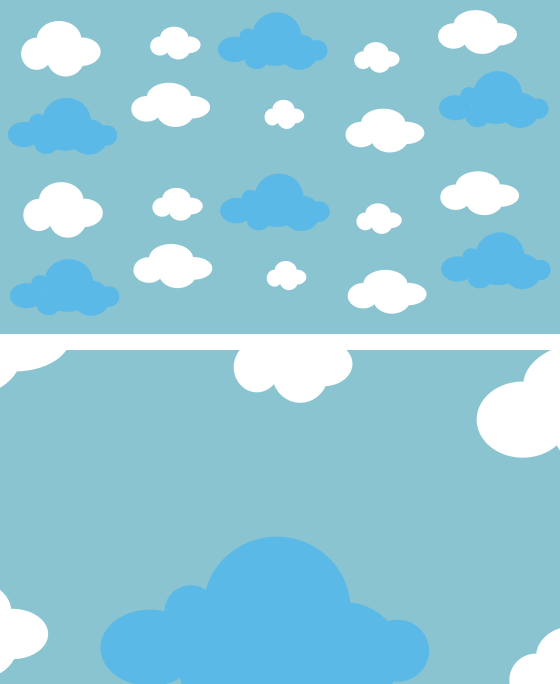
Top: the whole. Bottom: its middle third, enlarged.
Give the GLSL for this pattern, as a Shadertoy shader.

```glsl
// Flat clouds on a pale teal sky: a block of five columns and two rows, stacked twice.
// Each cloud is a union of ellipse distances, stretched to its own half size;
// small and medium clouds are white, the widest ones are blue.

const vec3 SKY = vec3(0.542, 0.767, 0.815);
const vec3 WHITE = vec3(1.0);
const vec3 BLUE = vec3(0.357, 0.727, 0.910);

const vec2 CANVAS = vec2(1.67, 1.0);
const vec2 BLOCK_STEP = vec2(0.0065, -0.4826);
const int BLOCKS = 2;
const int CLOUDS = 10;
const float BLUE_MIN_WIDTH = 0.14;

// Centre (xy) and half size (zw) of every cloud in one block
const vec4 LAYOUT[CLOUDS] = vec4[CLOUDS](
    vec4(0.1815, 0.854, 0.1185, 0.083),
    vec4(0.523, 0.871, 0.075, 0.049),
    vec4(0.814, 0.877, 0.164, 0.086),
    vec4(1.124, 0.828, 0.0675, 0.0457),
    vec4(1.424, 0.904, 0.1175, 0.0655),
    vec4(0.187, 0.622, 0.164, 0.085),
    vec4(0.509, 0.686, 0.1175, 0.066),
    vec4(0.848, 0.6575, 0.059, 0.0435),
    vec4(1.148, 0.609, 0.1175, 0.0655),
    vec4(1.473, 0.702, 0.164, 0.085)
);

// Approximate signed distance to an ellipse placed in cloud units
float lobe(vec2 p, vec2 halfSize, vec2 centre, vec2 radius) {
    vec2 r = radius * halfSize;
    vec2 q = (p - centre * halfSize) / r;
    float k = length(q);
    return (k - 1.0) * (k + 1e-4) / (length(q / r) + 1e-4);
}

// Four lobes: left, top, bottom, right
float whiteCloud(vec2 p, vec2 h) {
    float d = lobe(p, h, vec2(-0.61, -0.18), vec2(0.39, 0.58));
    d = min(d, lobe(p, h, vec2(-0.046, 0.342), vec2(0.56, 0.66)));
    d = min(d, lobe(p, h, vec2(0.12, -0.316), vec2(0.477, 0.684)));
    return min(d, lobe(p, h, vec2(0.523, -0.105), vec2(0.477, 0.513)));
}

// Large dome and belly with five smaller lobes around them
float blueCloud(vec2 p, vec2 h) {
    float d = lobe(p, h, vec2(0.069, 0.165), vec2(0.446, 0.835));
    d = min(d, lobe(p, h, vec2(0.04, -0.2), vec2(0.45, 0.66)));
    d = min(d, lobe(p, h, vec2(-0.70, -0.29), vec2(0.30, 0.443)));
    d = min(d, lobe(p, h, vec2(-0.453, 0.132), vec2(0.159, 0.304)));
    d = min(d, lobe(p, h, vec2(-0.298, -0.595), vec2(0.22, 0.38)));
    d = min(d, lobe(p, h, vec2(0.477, -0.38), vec2(0.344, 0.62)));
    return min(d, lobe(p, h, vec2(0.80, -0.324), vec2(0.192, 0.36)));
}

// Edge coverage, one pixel wide
float coverage(float d, float pixel) {
    return clamp(0.5 - d / pixel, 0.0, 1.0);
}

void mainImage(out vec4 fragColor, in vec2 fragCoord) {
    vec2 p = fragCoord / iResolution.xy * CANVAS;
    float pixel = 1.0 / iResolution.y;
    vec3 color = SKY;

    for (int block = 0; block < BLOCKS; block++) {
        vec2 blockPoint = p - float(block) * BLOCK_STEP;
        for (int i = 0; i < CLOUDS; i++) {
            vec2 local = blockPoint - LAYOUT[i].xy;
            vec2 halfSize = LAYOUT[i].zw;
            bool isBlue = halfSize.x > BLUE_MIN_WIDTH;
            float d = isBlue ? blueCloud(local, halfSize) : whiteCloud(local, halfSize);
            color = mix(color, isBlue ? BLUE : WHITE, coverage(d, pixel));
        }
    }
    fragColor = vec4(color, 1.0);
}
```
